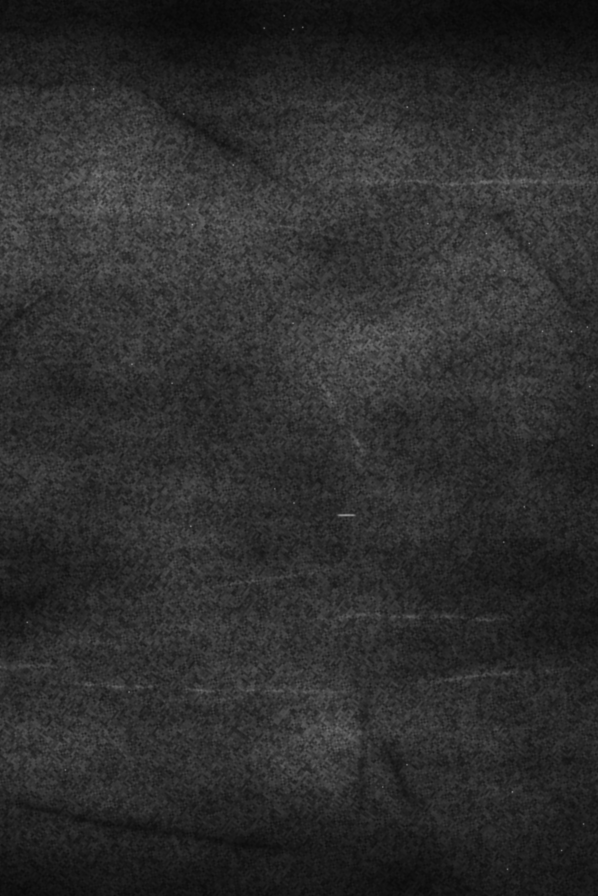
Write a Shadertoy shader that draws this texture.

```glsl
// A worn, near-black chalkboard: a vertical light profile with dark ends,
// cloudy rubbed patches and fine grain, crossed by pale and dark creases,
// thin scattered scratches and a few chalk specks. Unit: canvas height.

const float BASE_TONE = 0.174;
const float UPPER_GLOW = 0.045;
const float LOWER_GLOW = 0.042;
const float CLOUD_CONTRAST = 0.23;
const float GRAIN_CONTRAST = 1.0;
const float GRAIN_SCALE = 430.0;
const float CREASE_WIDTH = 0.0022;
const int SCRATCHES = 14;

// Rubbed patches: centre, radius, strength
const vec4 PATCHES[7] = vec4[7](
    vec4(0.13, 0.79, 0.050, 0.080), vec4(0.18, 0.74, 0.050, 0.035),
    vec4(0.40, 0.81, 0.060, 0.050), vec4(0.00, 0.71, 0.050, 0.070),
    vec4(0.43, 0.63, 0.060, 0.040), vec4(0.37, 0.18, 0.035, 0.060),
    vec4(0.41, 0.69, 0.050, -0.035));

// Pale and dark creases: start point, end point
const vec4 PALE_CREASES[9] = vec4[9](
    vec4(0.32, 0.797, 0.75, 0.796), vec4(-0.07, 0.256, 0.09, 0.257),
    vec4(0.06, 0.239, 0.25, 0.228), vec4(0.19, 0.229, 0.42, 0.225),
    vec4(0.44, 0.238, 0.67, 0.255), vec4(0.33, 0.312, 0.60, 0.311),
    vec4(0.34, 0.610, 0.42, 0.470), vec4(0.02, 0.650, 0.07, 0.695),
    vec4(0.22, 0.344, 0.37, 0.365));
const vec4 DARK_CREASES[7] = vec4[7](
    vec4(0.10, 0.935, 0.34, 0.780), vec4(-0.04, 0.605, 0.08, 0.690),
    vec4(-0.06, 0.909, 0.14, 0.905), vec4(0.405, 0.240, 0.40, 0.080),
    vec4(0.415, 0.200, 0.465, 0.080), vec4(-0.05, 0.112, 0.38, 0.040),
    vec4(0.53, 0.790, 0.67, 0.630));

float hash(vec2 p) {
    vec3 q = fract(p.xyx * vec3(0.1031, 0.1030, 0.0973));
    q += dot(q, q.yzx + 33.33);
    return fract((q.x + q.y) * q.z);
}

float noise(vec2 p) {
    vec2 i = floor(p), f = fract(p);
    f = f * f * (3.0 - 2.0 * f);
    return mix(mix(hash(i), hash(i + vec2(1, 0)), f.x),
               mix(hash(i + vec2(0, 1)), hash(i + vec2(1, 1)), f.x), f.y);
}

float fbm(vec2 p) {
    float sum = 0.0, amp = 0.5;
    for (int i = 0; i < 6; i++) {
        sum += amp * noise(p);
        p = mat2(1.6, 1.2, -1.2, 1.6) * p + 17.3;
        amp *= 0.52;
    }
    return sum;
}

// Soft line from a to b that fades towards both ends
float stroke(vec2 p, vec2 a, vec2 b, float width) {
    vec2 d = b - a;
    float t = clamp(dot(p - a, d) / dot(d, d), 0.0, 1.0);
    float r = length(p - a - d * t) / width;
    return exp(-r * r) * smoothstep(0.0, 0.25, t) * (1.0 - smoothstep(0.75, 1.0, t));
}

void mainImage(out vec4 fragColor, in vec2 fragCoord) {
    float pixel = 1.0 / iResolution.y;
    vec2 p = fragCoord * pixel;
    vec2 warp = vec2(noise(p * 22.0), noise(p * 22.0 + 40.0)) - 0.5;
    vec2 bent = p + 0.007 * warp;

    // Light profile and clouds, slightly drawn out sideways
    float tone = BASE_TONE;
    tone += UPPER_GLOW * exp(-pow((p.y - 0.76) / 0.13, 2.0));
    tone += LOWER_GLOW * exp(-pow((p.y - 0.18) / 0.07, 2.0));
    tone += CLOUD_CONTRAST * (fbm(p * vec2(5.0, 6.5) + 3.0) - 0.5);
    tone += 0.035 * (noise(p * vec2(9.0, 60.0)) - 0.5);

    // Rubbed patches with ragged edges
    float ragged = 0.3 + 1.2 * fbm(p * 28.0);
    for (int i = 0; i < 7; i++) {
        vec2 d = (p + 0.03 * warp - PATCHES[i].xy) / PATCHES[i].z;
        tone += PATCHES[i].w * ragged * exp(-dot(d, d));
    }

    // Creases; dark ones cast a wider shadow on one side
    float width = max(CREASE_WIDTH, 0.9 * pixel);
    float wear = 0.3 + 0.9 * noise(p * vec2(90.0, 60.0));
    for (int i = 0; i < 9; i++) {
        vec4 c = PALE_CREASES[i];
        tone += wear * (0.085 * stroke(bent, c.xy, c.zw, width)
                      + 0.022 * stroke(bent, c.xy, c.zw, 5.0 * width));
    }
    for (int i = 0; i < 7; i++) {
        vec4 c = DARK_CREASES[i];
        tone -= 0.035 * stroke(bent, c.xy, c.zw, 1.5 * width)
              + 0.040 * stroke(bent - vec2(0.0, 0.004), c.xy, c.zw, 5.0 * width);
    }

    // Thin scratches, mostly falling to the right
    for (int i = 0; i < SCRATCHES; i++) {
        vec2 seed = vec2(float(i) * 7.0 + 2.0, 5.0);
        vec2 a = vec2(0.68 * hash(seed), 0.1 + 0.85 * hash(seed + 11.0));
        float angle = mix(-1.3, -0.1, hash(seed + 23.0));
        vec2 b = a + mix(0.06, 0.2, hash(seed + 31.0)) * vec2(cos(angle), sin(angle));
        tone += 0.035 * wear * stroke(bent, a, b, 0.6 * width);
    }

    // Dark top and bottom, dimmer right edge
    tone *= mix(1.0, 0.36, smoothstep(0.87, 0.99, p.y));
    tone *= mix(0.5, 1.0, smoothstep(-0.01, 0.13, p.y));
    tone *= mix(1.0, 0.85, smoothstep(0.56, 0.67, p.x));

    // Fine grain at two sizes
    vec2 g = mat2(0.8, 0.6, -0.6, 0.8) * p * GRAIN_SCALE;
    float grain = 0.65 * noise(g) + 0.35 * noise(g * 0.45 + 90.0) - 0.5;
    tone *= 1.0 + GRAIN_CONTRAST * grain;

    // Sparse chalk specks and one short dash
    vec2 cell = floor(p * 45.0);
    vec2 spot = (cell + 0.2 + 0.6 * vec2(hash(cell + 5.0), hash(cell + 9.0))) / 45.0;
    float size = max(0.0011, 0.6 * pixel);
    float speck = exp(-pow(length(p - spot) / size, 2.0));
    tone += 0.28 * speck * step(0.975, hash(cell + 70.0));
    tone += 0.40 * stroke(p, vec2(0.374, 0.425), vec2(0.399, 0.425), 0.0014);

    fragColor = vec4(vec3(clamp(tone, 0.03, 0.75)), 1.0);
}
```
